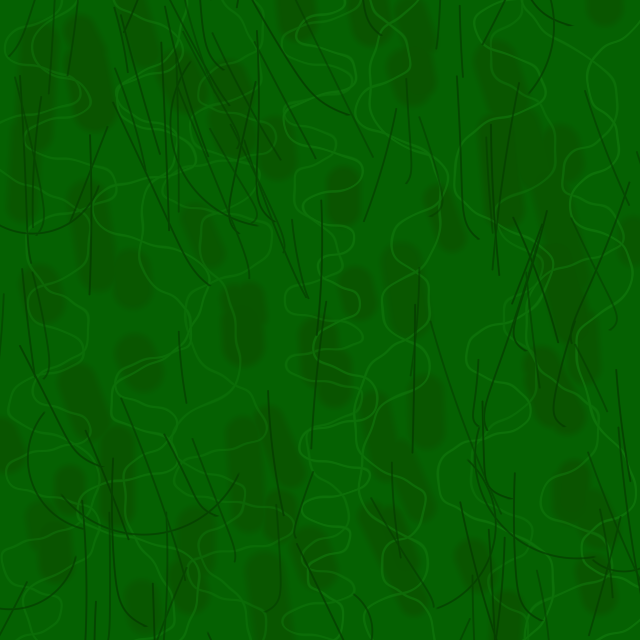
Write a Shadertoy shader that draws this texture.

```glsl
const vec3 LEAF_GREEN = vec3(0.018, 0.382, 0.008);
const vec3 BLOTCH_GREEN = vec3(0.038, 0.328, 0.0);
const vec3 VEIN_GREEN = vec3(0.068, 0.475, 0.05);
const vec3 STRAND_GREEN = vec3(0.018, 0.23, 0.0);

const int BLOTCH_GRID = 8;
const float BLOTCH_RADIUS = 0.028;
const float BLOTCH_SOFTNESS = 0.009;
const int VEIN_COLUMNS = 7;
const int VEINS_PER_COLUMN = 2;
const float VEIN_WIDTH = 0.0036;
const float VEIN_OPACITY = 0.75;
const int STRAND_COUNT = 100;
const int ARC_COUNT = 11;
const float STRAND_WIDTH = 0.0030;
const float STRAND_OPACITY = 0.8;
const float LINE_SOFTNESS = 0.0011;
const float TAU = 6.2831853;

vec4 hash4(float n) {
    vec4 p = fract(n * vec4(0.1031, 0.1030, 0.0973, 0.1099) + 0.37);
    p += dot(p, p.wzxy + 33.33);
    return fract((p.xxyz + p.yzzw) * p.zywx);
}

float lineMask(float dist, float width) {
    float soft = max(LINE_SOFTNESS, 0.7 / iResolution.y);
    return 1.0 - smoothstep(0.5 * width - soft, 0.5 * width + soft, dist);
}

float capsule(vec2 p, vec2 a, vec2 axis) {
    float t = clamp(dot(p - a, axis) / dot(axis, axis), 0.0, 1.0);
    return length(p - a - axis * t);
}

// Soft leaning patches on a jittered grid
float blotches(vec2 p) {
    float shade = 0.0;
    for (int i = 0; i < BLOTCH_GRID * BLOTCH_GRID; i++) {
        vec4 h = hash4(float(i) + 11.0);
        vec4 k = hash4(float(i) + 311.0);
        vec2 cell = vec2(i % BLOTCH_GRID, i / BLOTCH_GRID);
        vec2 center = (cell + h.xy * 1.3 - 0.15) / float(BLOTCH_GRID);
        float len = mix(0.03, 0.15, h.z * h.z);
        vec2 axis = len * normalize(vec2(mix(-0.08, 0.5, h.w), -1.0));
        float radius = BLOTCH_RADIUS * mix(0.8, 1.25, k.x);
        float d = capsule(p, center - 0.5 * axis, axis) - radius;
        float mask = 1.0 - smoothstep(-BLOTCH_SOFTNESS, BLOTCH_SOFTNESS, d);
        shade = max(shade, mask * mix(0.75, 1.0, k.y));
    }
    return shade;
}

// Layered sines, flattened at the turns
float meander(float y, vec4 h, float amplitude, float period) {
    float phase = TAU * (y / period + h.x) + 1.1 * sin(y * mix(9.0, 17.0, h.y) + TAU * h.z);
    float swell = 0.8 + 0.3 * sin(y * 13.0 + TAU * h.w);
    return amplitude * swell * tanh(1.7 * sin(phase)) + 0.015 * sin(y * 7.0 + TAU * h.y);
}

// Pairs of crossing meanders form chains of loops
float veins(vec2 p) {
    p += 0.0016 * sin(p.yx * vec2(95.0, 110.0) + 2.0 * sin(p * 41.0));
    float ink = 0.0;
    for (int i = 0; i < VEIN_COLUMNS * VEINS_PER_COLUMN; i++) {
        vec4 h = hash4(float(i) + 701.0);
        vec4 k = hash4(float(i) + 907.0);
        int column = i / VEINS_PER_COLUMN;
        bool middle = column == VEIN_COLUMNS / 2;
        float amplitude = middle ? 0.06 : mix(0.05, 0.1, k.x);
        float period = middle ? mix(0.11, 0.14, k.y) : mix(0.17, 0.27, k.y);
        float center = (float(column) + 0.5 + 0.4 * (k.z - 0.5)) / float(VEIN_COLUMNS);
        float x = meander(p.y, h, amplitude, period);
        float slope = (meander(p.y + 0.001, h, amplitude, period) - x) / 0.001;
        float d = abs(p.x - center - x) / sqrt(1.0 + slope * slope);
        ink = max(ink, lineMask(d, VEIN_WIDTH) * mix(0.55, 1.0, k.w));
    }
    return ink;
}

// Hanging strands, bowed and hooked at the lower end
float strands(vec2 p) {
    float ink = 0.0;
    for (int i = 0; i < STRAND_COUNT; i++) {
        vec4 h = hash4(float(i) + 1301.0);
        vec4 k = hash4(float(i) + 1709.0);
        float len = mix(0.1, 0.31, h.z);
        vec2 q = p - vec2(h.x, h.y * 1.2);
        float t = clamp(-q.y / len, 0.0, 1.0);
        float lean = k.x < 0.5 ? 0.16 * (h.w - 0.4)
                   : k.x < 0.87 ? mix(0.2, 0.55, h.w) : mix(-0.5, -0.15, h.w);
        float bow = 0.22 * (k.y - 0.5);
        float hook = k.z > 0.6 ? 0.07 * (k.w - 0.4) : 0.0;
        float x = len * t * (lean + bow * t) + hook * pow(t, 14.0);
        float slope = lean + 2.0 * bow * t + hook * 14.0 * pow(t, 13.0) / len;
        float d = length(vec2((q.x - x) / sqrt(1.0 + slope * slope), q.y + len * t));
        ink = max(ink, lineMask(d, STRAND_WIDTH) * mix(0.65, 1.0, k.w));
    }
    return ink;
}

// Wide sweeping curves
float arcs(vec2 p) {
    float ink = 0.0;
    for (int i = 0; i < ARC_COUNT; i++) {
        vec4 h = hash4(float(i) + 2203.0);
        float radius = mix(0.06, 0.17, h.z);
        vec2 q = p - h.xy;
        float turn = TAU * (h.w - 0.5) * 0.6;
        vec2 middle = vec2(sin(turn), -cos(turn));
        float span = dot(q, middle) / max(length(q), 0.001);
        float ends = smoothstep(0.5, 0.54, span);
        ink = max(ink, lineMask(abs(length(q) - radius), STRAND_WIDTH) * ends * 0.85);
    }
    return ink;
}

void mainImage(out vec4 fragColor, in vec2 fragCoord) {
    vec2 p = fragCoord / iResolution.xy;
    vec3 color = mix(LEAF_GREEN, BLOTCH_GREEN, blotches(p));
    color = mix(color, VEIN_GREEN, VEIN_OPACITY * veins(p));
    color = mix(color, STRAND_GREEN, STRAND_OPACITY * max(strands(p), arcs(p)));
    fragColor = vec4(color, 1.0);
}
```
